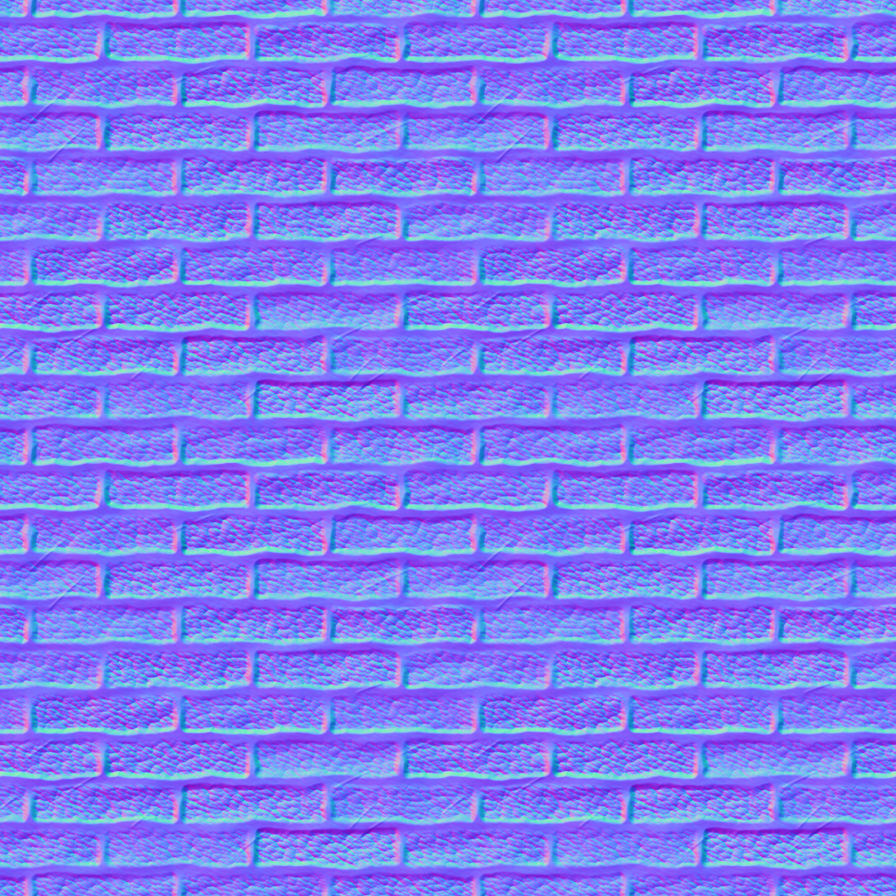
Give the GLSL for this texture map, as a Shadertoy shader.

```glsl
// Tangent-space normal map of a worn running-bond brick wall, 6 bricks by 20 rows.
// A height field (rounded bricks, sloped mortar, cellular grain, scratches) is
// differentiated numerically; it wraps twice per canvas, on a 3 by 10 brick block.

const float TAU = 6.2831853;
const vec2 BLOCK = vec2(3.0, 10.0);        // bricks and rows in one block
const float ASPECT = 10.0 / 3.0;           // brick pitch measured in row heights
const vec2 JOINT = vec2(0.085, 0.12);      // half widths of the mortar, in rows

vec2 hash2(vec2 p) {
    vec3 a = fract(p.xyx * vec3(0.1031, 0.1030, 0.0973));
    a += dot(a, a.yzx + 33.33);
    return fract((a.xx + a.yz) * a.zy);
}

// Squared distance to the nearest jittered cell point; wraps every unit of p.
float cellular(vec2 p, vec2 cells) {
    vec2 g = p * cells, base = floor(g), f = g - base;
    float nearest = 2.0;
    for (int y = -1; y <= 1; y++)
    for (int x = -1; x <= 1; x++) {
        vec2 o = vec2(x, y);
        vec2 r = o + hash2(mod(base + o, cells) + cells) - f;
        nearest = min(nearest, dot(r, r));
    }
    return nearest;
}

// Broad wrapping undulation made of layered sines.
float swell(vec2 p) {
    return sin(TAU * (3.0 * p.x + 4.0 * p.y) + 1.7 * sin(TAU * (2.0 * p.x - 3.0 * p.y)))
         + 0.6 * sin(TAU * (5.0 * p.x - 7.0 * p.y) + 2.0 * sin(TAU * (p.x + 5.0 * p.y)));
}

float roundedBox(vec2 p, vec2 halfSize, float radius) {
    vec2 q = abs(p) - halfSize + radius;
    return length(max(q, 0.0)) + min(max(q.x, q.y), 0.0) - radius;
}

// Short, mostly diagonal grooves scattered over the block.
float scratches(vec2 p, float width) {
    float depth = 0.0;
    for (int i = 0; i < 14; i++) {
        vec2 k = hash2(vec2(float(i) * 3.0 + 1.0, 57.0));
        vec2 m = hash2(vec2(float(i) * 5.0 + 2.0, 91.0));
        vec2 rel = (fract(p - k + 0.5) - 0.5) * BLOCK.y;
        float angle = mix(0.3, 0.8, m.x);
        vec2 dir = vec2(cos(angle), sin(angle));
        float along = dot(rel, dir);
        float across = dot(rel, vec2(-dir.y, dir.x)) + 0.06 * along * along;
        float reach = mix(0.3, 0.85, m.y);
        float fade = 1.0 - smoothstep(0.6 * reach, reach, abs(along));
        depth += fade * exp(-across * across / (width * width));
    }
    return depth;
}

// Height in row units at block position p.
float wallHeight(vec2 p) {
    // Brick layout with slightly wavy courses
    float wave = 0.025 * sin(TAU * (4.0 * p.x + 3.0 * p.y))
               + 0.018 * sin(TAU * (7.0 * p.x - 2.0 * p.y));
    float course = p.y * BLOCK.y + 0.443 + wave;
    float row = floor(course);
    float shift = mix(0.2, 0.69, mod(row, 2.0));
    float column = p.x * BLOCK.x - shift;
    vec2 id = mod(vec2(floor(column), row), BLOCK);
    vec2 local = (fract(vec2(column, course)) - 0.5) * vec2(ASPECT, 1.0);
    vec2 form = hash2(id + 11.0);
    vec2 lean = hash2(id + 37.0) - 0.5;

    // Chipped, rounded outline
    vec2 halfSize = vec2(0.5 * ASPECT, 0.5) - JOINT;
    float edge = roundedBox(local, halfSize, 0.09);
    edge += 0.07 * cellular(p, vec2(23.0, 31.0));
    float face = 1.0 - smoothstep(-0.07, 0.08, edge);

    // Raised face: bulge, lean and rough grain vary from brick to brick
    float bulge = mix(0.04, 0.65, form.x * form.x);
    float relief = mix(0.065, 0.105, form.y) - bulge * local.y * local.y
                 + 0.24 * lean.y * local.y + 0.035 * lean.x * local.x;
    float rough = mix(0.75, 1.2, hash2(id + 73.0).x);
    float grain = 0.055 * cellular(vec2(p.x + p.y, p.y), vec2(76.0, 94.0))
                + 0.045 * cellular(p, vec2(36.0, 47.0));

    // Mortar falls away toward the brick above it
    float mortar = -0.27 * sin(TAU * course) / TAU + 0.12 * grain;
    return mix(mortar, relief + rough * grain, face)
         + 0.025 * swell(p) - 0.014 * scratches(p, 0.032);
}

void mainImage(out vec4 fragColor, in vec2 fragCoord) {
    vec2 p = 2.0 * fragCoord / iResolution.xy;
    float stepSize = max(0.002, 0.5 / iResolution.y);
    vec2 e = vec2(stepSize, 0.0);
    vec2 slope = vec2(wallHeight(p + e.xy) - wallHeight(p - e.xy),
                      wallHeight(p + e.yx) - wallHeight(p - e.yx));
    slope /= 2.0 * stepSize * BLOCK.y;

    // Green points down the wall, red to the right
    vec3 normal = normalize(vec3(-slope.x, slope.y, 1.0));
    fragColor = vec4(0.5 + 0.5 * normal, 1.0);
}
```
